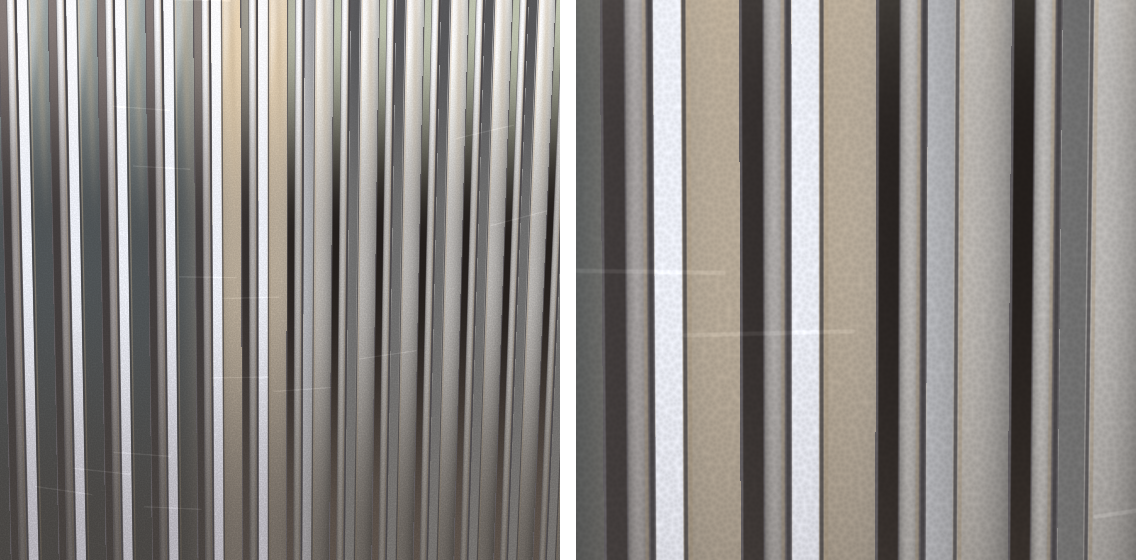
Left, the full canvas; right, a detail of the centre.
A Shadertoy shader for this texture:

```glsl
// Ribbed sheet metal: twelve upright ribs with reflections that change across the sheet.

// Rib layout: centre of rib k = FIRST_RIB + RIB_STEP * k - RIB_SHRINK * k * k
const float FIRST_RIB = 0.0495;
const float RIB_STEP = 0.0872;
const float RIB_SHRINK = 0.000625;
const float VANISH_X = 0.48;      // ribs here stand upright
const float TAPER_LEFT = 0.048;   // narrowing towards the bottom
const float TAPER_RIGHT = 0.085;

// Profile, in rib widths from the centre of the raised strip
const float WRAP = 0.48;
const vec2 GROOVE = vec2(-0.46, -0.31);
const vec2 RIDGE = vec2(-0.30, -0.155);
const vec2 STRIP = vec2(-0.10, 0.10);
const vec2 FLAT = vec2(0.14, 0.52);
const float CREASE = 0.014;

// Surface wear
const float GRAIN_CELLS = 330.0;
const float GRAIN_AMOUNT = 0.10;
const int SCRATCHES = 14;

const vec3 WHITE = vec3(0.98, 0.98, 0.99);
const vec3 WARM = vec3(0.88, 0.79, 0.66);
const vec3 CREASE_DARK = vec3(0.25, 0.24, 0.25);

vec2 hash2(vec2 p) {
    vec3 q = fract(p.xyx * vec3(0.1031, 0.1030, 0.0973));
    q += dot(q, q.yzx + 33.33);
    return fract((q.xx + q.yz) * q.zy);
}

// Cellular noise: distance to the nearest scattered point
float cellular(vec2 p) {
    vec2 cell = floor(p);
    float nearest = 1.5;
    for (int j = -1; j <= 1; j++)
    for (int i = -1; i <= 1; i++) {
        vec2 c = cell + vec2(i, j);
        nearest = min(nearest, length(c + hash2(c) - p));
    }
    return nearest;
}

float band(float u, vec2 span, float soft) {
    return smoothstep(span.x - soft, span.x + soft, u)
         * (1.0 - smoothstep(span.y - soft, span.y + soft, u));
}

float crease(float u, float at, float soft) {
    return band(u, vec2(at - CREASE, at + CREASE), soft);
}

// Vertical reflection gradient
vec3 ramp(vec3 low, vec3 middle, vec3 high, float y) {
    return mix(mix(low, middle, smoothstep(0.0, 0.55, y)), high, smoothstep(0.58, 0.98, y));
}

// Wide pan between ribs: slate, then tan, then silver
vec3 flatColour(float x, float y, float v, float jitter) {
    vec3 slate = ramp(vec3(0.29, 0.28, 0.27), vec3(0.31, 0.33, 0.34), vec3(0.60, 0.64, 0.64), y);
    vec3 tan_ = ramp(vec3(0.45, 0.42, 0.39), vec3(0.71, 0.66, 0.59), vec3(0.91, 0.83, 0.71), y);
    vec3 silver = ramp(vec3(0.40, 0.38, 0.36), vec3(0.69, 0.68, 0.67), vec3(0.93, 0.93, 0.92), y);
    float toSilver = smoothstep(0.48, 0.60, x);
    vec3 c = mix(mix(slate, tan_, smoothstep(0.31, 0.42, x)), silver, toSilver);
    c *= mix(1.0, 1.06 - 0.28 * v * v, toSilver);
    // slanted flare and warm streak near the top
    float flare = smoothstep(0.0, 0.14, y - 0.74 - 0.22 * v - 0.08 * jitter);
    c = mix(c, WHITE, flare * mix(0.35, 0.8, toSilver));
    float streak = exp(-pow((v - 0.55 - 0.5 * (0.9 - y)) * 5.0, 2.0));
    return mix(c, WARM * 0.85, 0.4 * streak * smoothstep(0.55, 0.9, y));
}

vec3 grooveColour(float x, float y) {
    vec3 left = ramp(vec3(0.28, 0.26, 0.25), vec3(0.26, 0.24, 0.24), vec3(0.52, 0.48, 0.47), y);
    vec3 right = ramp(vec3(0.36, 0.32, 0.29), vec3(0.14, 0.12, 0.11), vec3(0.74, 0.76, 0.68), y);
    return mix(left, right, smoothstep(0.30, 0.60, x));
}

vec3 ridgeColour(float x, float y) {
    vec3 left = ramp(vec3(0.41, 0.39, 0.38), vec3(0.61, 0.59, 0.59), WHITE, y);
    vec3 right = ramp(vec3(0.50, 0.48, 0.46), vec3(0.72, 0.71, 0.70), WHITE, y);
    return mix(left, right, smoothstep(0.25, 0.60, x));
}

vec3 stripColour(float x, float y) {
    vec3 left = ramp(vec3(0.72, 0.71, 0.74), vec3(0.92, 0.93, 0.96), WHITE, y);
    vec3 right = ramp(vec3(0.46, 0.45, 0.44), vec3(0.43, 0.43, 0.43), vec3(0.34, 0.34, 0.35), y);
    return mix(left, right, smoothstep(0.46, 0.64, x));
}

void mainImage(out vec4 fragColor, in vec2 fragCoord) {
    vec2 p = fragCoord / iResolution.xy;

    // Rib index and position across the rib
    float taper = mix(TAPER_LEFT, TAPER_RIGHT, p.x);
    float x = VANISH_X + (p.x - VANISH_X) / (1.0 + taper * (p.y - 0.5));
    float root = sqrt(RIB_STEP * RIB_STEP - 4.0 * RIB_SHRINK * (x - FIRST_RIB));
    float k = (RIB_STEP - root) / (2.0 * RIB_SHRINK);
    float soft = max(0.7 * fwidth(k), 0.008);
    float rib = floor(k + WRAP);
    float u = k - rib;
    float jitter = hash2(vec2(rib + 20.0, 7.0)).x;
    float y = p.y + 0.05 * (jitter - 0.5);

    // Folded profile
    float v = clamp((u - FLAT.x) / (FLAT.y - FLAT.x), 0.0, 1.0);
    vec3 colour = u < STRIP.x ? CREASE_DARK * 1.5 : flatColour(x, y, v, jitter);
    colour = mix(colour, grooveColour(x, y), band(u, GROOVE, soft));
    float round_ = 1.0 - 0.25 * pow(abs(u - 0.5 * (RIDGE.x + RIDGE.y)) / 0.075, 2.0);
    colour = mix(colour, ridgeColour(x, y) * round_, band(u, RIDGE, soft));
    colour = mix(colour, stripColour(x, y), band(u, STRIP, soft));
    colour = mix(colour, CREASE_DARK, 0.75 * (crease(u, -0.125, soft) + crease(u, 0.12, soft)));
    colour = mix(colour, WARM * (0.5 + 0.5 * y), 0.5 * (crease(u, -0.165, soft) + crease(u, 0.155, soft)));

    // Metal grain and faint scratches
    float grain = cellular(p * GRAIN_CELLS) - 0.45;
    colour *= 1.0 + GRAIN_AMOUNT * grain * (1.3 - 0.8 * p.y);
    for (int i = 0; i < SCRATCHES; i++) {
        vec2 seed = hash2(vec2(float(i) + 1.0, 3.7));
        vec2 d = p - seed;
        float along = clamp(d.x / 0.05, -1.0, 1.0) * 0.05;
        float dist = length(d - vec2(along, along * (seed.x - 0.4) * 0.5));
        colour += 0.06 * (1.0 - smoothstep(0.0005, 0.002, dist));
    }
    fragColor = vec4(clamp(colour, 0.0, 1.0), 1.0);
}
```
